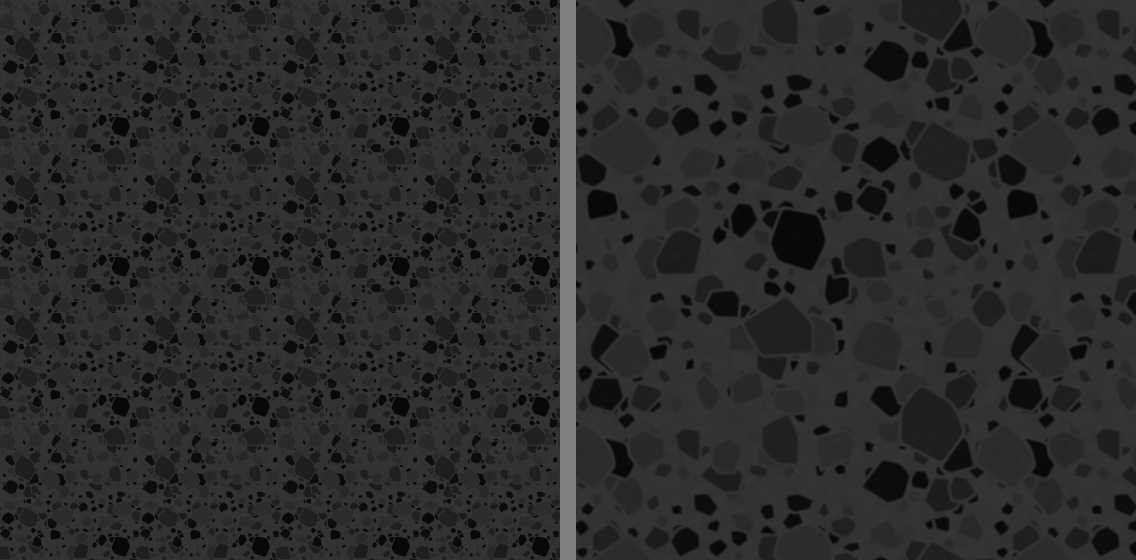
Left: the whole. Right: its middle third, enlarged.
A three.js fragment shader for this texture:

```glsl
// Dark terrazzo: charcoal matrix strewn with faint, dark and black stone chips.
// Three wrapped, jittered grids (small to large) paint rounded random polygons,
// each with a thin rim of matrix so that chips never merge.
varying vec2 vUv;

const float TAU = 6.2831853;
const float REPEATS = 4.0;      // tiles across the canvas
const float SOFTNESS = 0.0011;  // half width of a chip edge, canvas units
const float RIM = 0.0018;       // matrix left free around a chip
const int SIDES = 6;

const vec3 MATRIX = vec3(0.198, 0.198, 0.197);
const vec3 FAINT = vec3(0.165, 0.165, 0.161);
const vec3 DARK = vec3(0.118, 0.118, 0.117);
const vec3 BLACK = vec3(0.043, 0.043, 0.043);

vec3 hash3(vec2 p, float seed) {
  vec3 q = fract(vec3(p.xyx + seed * 7.31) * vec3(0.1031, 0.1030, 0.0973));
  q += dot(q, q.yxz + 33.33);
  return fract((q.xxy + q.yzz) * q.zyx);
}

// Value noise that repeats every "period" lattice cells.
float wrappedNoise(vec2 p, float period, float seed) {
  vec2 cell = floor(p);
  vec2 f = fract(p);
  f = f * f * (3.0 - 2.0 * f);
  float a = hash3(mod(cell, period), seed).x;
  float b = hash3(mod(cell + vec2(1.0, 0.0), period), seed).x;
  float c = hash3(mod(cell + vec2(0.0, 1.0), period), seed).x;
  float d = hash3(mod(cell + vec2(1.0, 1.0), period), seed).x;
  return mix(mix(a, b, f.x), mix(c, d, f.x), f.y);
}

// Distance to a random polygon around an ellipse, corners rounded by a soft max.
float chipDistance(vec2 p, float radius, float aspect, float turn, vec2 id, float seed) {
  float c = cos(turn);
  float s = sin(turn);
  p = vec2(c * p.x + s * p.y, c * p.y - s * p.x);
  float sharpness = 18.0 / radius;
  float total = 0.0;
  for (int i = 0; i < SIDES; i++) {
    vec3 rnd = hash3(id, seed + 3.0 + float(i));
    float angle = (float(i) + 0.75 * (rnd.x - 0.5)) * TAU / float(SIDES);
    vec2 normal = vec2(cos(angle), sin(angle));
    float offset = radius * length(normal * vec2(1.0, aspect)) * mix(0.78, 1.06, rnd.y);
    total += exp(min(sharpness * (dot(p, normal) - offset), 60.0));
  }
  return log(total) / sharpness;
}

// shares.x is the part of black chips, shares.y that of black and dark ones.
vec3 chipColour(float pick, float variation, vec2 shares) {
  vec3 colour = pick < shares.x ? BLACK : (pick < shares.y ? DARK : FAINT);
  return colour + 0.022 * (variation - 0.5);
}

// Paints one grid of chips over the colour; radii are in cells.
vec3 paintChips(vec3 colour, vec3 ground, vec2 tile, float cells, float presence,
                vec2 radii, float minAspect, vec2 shares, float seed) {
  vec2 p = tile * cells;
  vec2 home = floor(p);
  float toCanvas = 1.0 / (cells * REPEATS);
  for (int j = -1; j <= 1; j++) {
    for (int i = -1; i <= 1; i++) {
      vec2 cell = home + vec2(float(i), float(j));
      vec2 id = mod(cell, cells);
      vec3 place = hash3(id, seed);
      vec3 form = hash3(id, seed + 1.0);
      vec3 tone = hash3(id, seed + 2.0);
      vec2 offset = p - cell - 0.5 - 0.7 * (place.xy - 0.5);
      float radius = mix(radii.x, radii.y, form.x);
      if (place.z < presence && length(offset) < 1.6 * radius + RIM / toCanvas) {
        float aspect = mix(minAspect, 1.0, form.y);
        float d = chipDistance(offset, radius, aspect, form.z * TAU, id, seed) * toCanvas;
        float rim = 1.0 - smoothstep(-SOFTNESS, SOFTNESS, d - RIM);
        float chip = 1.0 - smoothstep(-SOFTNESS, SOFTNESS, d);
        colour = mix(colour, ground, rim);
        colour = mix(colour, chipColour(tone.x, tone.y, shares), chip);
      }
    }
  }
  return colour;
}

void main() {
  vec2 tile = fract(vUv * REPEATS);

  // Matrix with faint mottling
  float mottle = wrappedNoise(tile * 40.0, 40.0, 5.0) - 0.5;
  vec3 ground = MATRIX + 0.016 * mottle;

  // Chips from small to large
  vec3 colour = ground;
  colour = paintChips(colour, ground, tile, 16.0, 0.85, vec2(0.17, 0.38), 0.38,
                      vec2(0.46, 0.75), 11.0);
  colour = paintChips(colour, ground, tile, 9.0, 0.92, vec2(0.26, 0.46), 0.5,
                      vec2(0.30, 0.64), 31.0);
  colour = paintChips(colour, ground, tile, 4.0, 0.68, vec2(0.23, 0.34), 0.65,
                      vec2(0.08, 0.74), 53.0);

  // Fine grain over everything
  float grain = wrappedNoise(tile * 96.0, 96.0, 71.0) - 0.5;
  gl_FragColor = vec4(colour + 0.012 * grain, 1.0);
}
```
